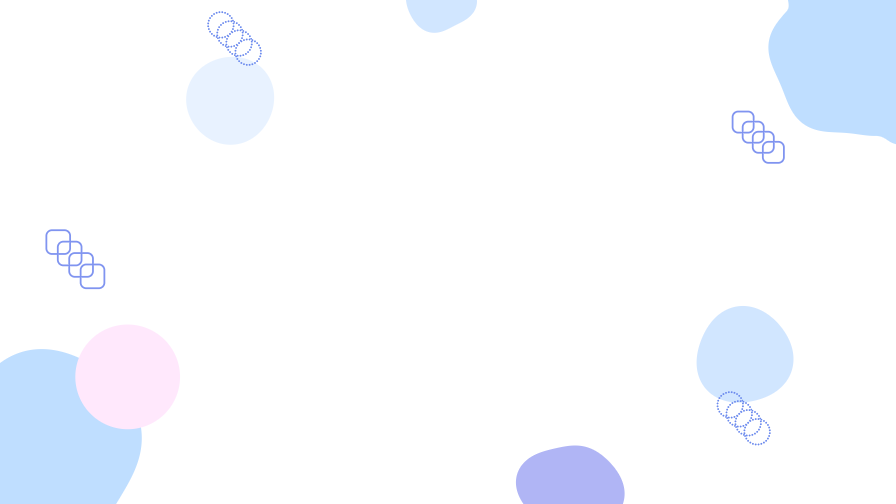
Reproduce this background procedurally as a WebGL 2 fragment shader.

```glsl
#version 300 es
precision highp float;

uniform vec2 u_resolution;
out vec4 outColor;

const float TAU = 6.2831853;
const vec3 WHITE = vec3(1.0);
const vec3 SKY = vec3(0.75, 0.87, 1.0);
const vec3 PALE_SKY = vec3(0.82, 0.90, 1.0);
const vec3 MIST = vec3(0.91, 0.95, 1.0);
const vec3 PINK = vec3(1.0, 0.91, 0.99);
const vec3 LILAC = vec3(0.69, 0.71, 0.96);
const vec3 INK = vec3(0.50, 0.58, 0.94);
const vec3 DOT_INK = vec3(0.42, 0.54, 0.93);
const vec3 LOW_WAVES = vec3(2.0, 3.0, 4.0);

float circle(vec2 p, float radius) {
    return length(p) - radius;
}

// Circle whose radius is rippled by three cosines; peaks are in degrees
float blob(vec2 p, float radius, vec3 waves, vec3 amounts, vec3 peaks) {
    float angle = atan(p.y, p.x);
    vec3 ripple = cos(waves * (angle - radians(peaks)));
    return length(p) - radius * (1.0 + dot(amounts, ripple));
}

float smoothUnion(float a, float b, float blend) {
    float h = max(blend - abs(a - b), 0.0) / blend;
    return min(a, b) - 0.25 * blend * h * h;
}

float roundedOutline(vec2 p, float halfSize, float corner, float halfWidth) {
    vec2 q = abs(p) - halfSize + corner;
    float d = length(max(q, 0.0)) + min(max(q.x, q.y), 0.0) - corner;
    return abs(d) - halfWidth;
}

// Dots repeated around a ring by folding the angle
float dottedRing(vec2 p, float radius, float count, float dotRadius) {
    float sector = TAU / count;
    float angle = (fract(atan(p.y, p.x) / sector) - 0.5) * sector;
    vec2 q = length(p) * vec2(cos(angle), sin(angle));
    return circle(q - vec2(radius, 0.0), dotRadius);
}

// Four overlapping shapes stepping down to the right
float squareChain(vec2 p, float spacing, float halfSize) {
    float d = 1e3;
    for (int i = 0; i < 4; i++) {
        vec2 offset = float(i) * spacing * vec2(1.0, -1.0);
        d = min(d, roundedOutline(p - offset, halfSize, 0.1, 0.016));
    }
    return d;
}

float ringChain(vec2 p, float spacing, float radius) {
    float d = 1e3;
    for (int i = 0; i < 4; i++) {
        vec2 offset = float(i) * spacing * vec2(1.0, -1.0);
        d = min(d, dottedRing(p - offset, radius, 28.0, 0.016));
    }
    return d;
}

vec3 paint(vec3 base, vec3 color, float d, float pixel) {
    return mix(base, color, clamp(0.5 - d / pixel, 0.0, 1.0));
}

void main() {
    // The canvas is 16 by 9 units
    float pixel = 9.0 / u_resolution.y;
    vec2 p = gl_FragCoord.xy * pixel;
    vec3 color = WHITE;

    // Large corner shapes
    float lowerLeft = blob(p - vec2(0.73, 0.875), 1.79, LOW_WAVES,
                           vec3(0.07, 0.0, 0.035), vec3(60.0, 0.0, 13.0));
    float upperRight = blob(p - vec2(15.31, 8.06), 1.52, vec3(2.0, 3.0, 6.0),
                            vec3(0.018, 0.0, 0.04), vec3(25.0, 0.0, 173.0));
    upperRight = smoothUnion(upperRight, circle(p - vec2(16.1, 6.83), 0.417), 0.12);
    upperRight = smoothUnion(upperRight, circle(p - vec2(14.375, 9.06), 0.31), 0.12);
    color = paint(color, SKY, min(lowerLeft, upperRight), pixel);

    // Small soft shapes
    float topEdge = blob(p - vec2(7.854, 9.0), 0.59, LOW_WAVES,
                         vec3(0.05, 0.05, 0.03), vec3(0.0, 240.0, 170.0));
    float rightSide = blob(p - vec2(13.29, 2.646), 0.86, LOW_WAVES,
                           vec3(0.012, 0.04, 0.0), vec3(45.0, 220.0, 0.0));
    float upperLeft = blob(p - vec2(4.115, 7.21), 0.785, LOW_WAVES,
                           vec3(0.01, 0.015, 0.0), vec3(45.0, 40.0, 0.0));
    float bottomEdge = blob(p - vec2(10.19, 0.25), 0.869, LOW_WAVES,
                            vec3(0.09, 0.025, 0.04), vec3(170.0, 30.0, 165.0));
    color = paint(color, PALE_SKY, min(topEdge, rightSide), pixel);
    color = paint(color, MIST, upperLeft, pixel);
    color = paint(color, LILAC, bottomEdge, pixel);
    color = paint(color, PINK, circle(p - vec2(2.28, 2.27), 0.935), pixel);

    // Line ornaments
    float squares = min(squareChain(p - vec2(1.04, 4.677), 0.204, 0.212),
                        squareChain(p - vec2(13.27, 6.82), 0.18, 0.188));
    float rings = min(ringChain(p - vec2(3.944, 8.556), 0.1625, 0.228),
                      ringChain(p - vec2(13.04, 1.77), 0.16, 0.228));
    color = paint(color, INK, squares, pixel);
    color = paint(color, DOT_INK, rings, pixel);

    outColor = vec4(color, 1.0);
}
```
